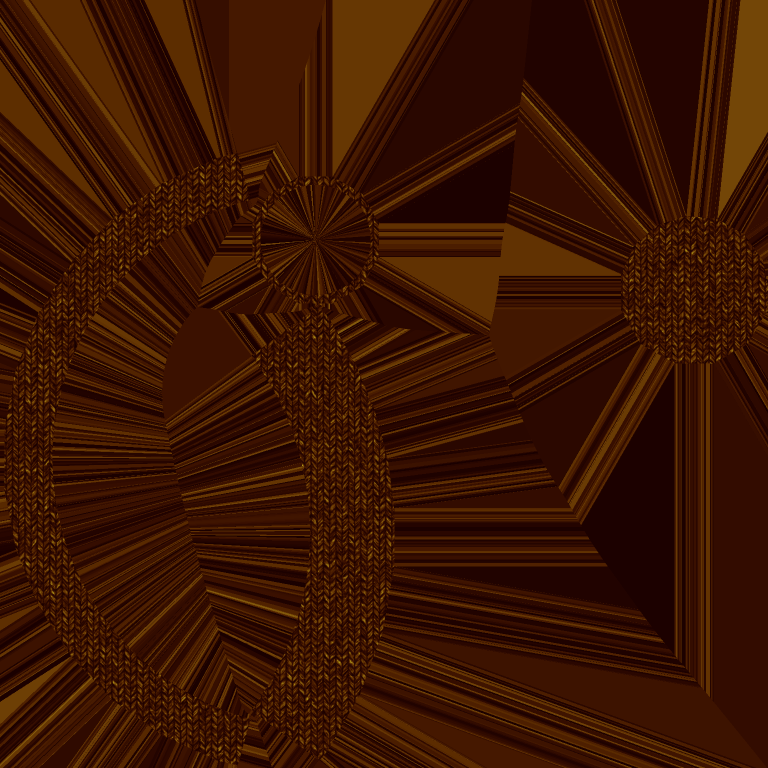
This background is drawn by a WebGL 1 fragment shader. Its source:

```glsl
precision highp float;
// Knitted bands, a ring and a disc on dark brown. Each point outside them takes
// the colour of the nearest point on any shape, so their rims spread into rays
// and their corners into flat wedges that meet along lines of equal distance.

uniform vec2 u_resolution;

float hash(vec2 p) {
  vec3 q = fract(p.xyx * 0.1031);
  q += dot(q, q.yzx + 33.33);
  return fract((q.x + q.y) * q.z);
}

float noise(vec2 p) {
  vec2 i = floor(p), f = fract(p);
  f *= f * (3.0 - 2.0 * f);
  return mix(mix(hash(i), hash(i + vec2(1, 0)), f.x),
             mix(hash(i + vec2(0, 1)), hash(i + vec2(1, 1)), f.x), f.y);
}

// Dark red to ochre, given the red level
vec3 brown(float red) {
  float lift = max(red - 0.1, 0.0);
  return vec3(red, lift * (0.36 + 1.2 * lift), 0.3 * max(red - 0.36, 0.0));
}

// Nearest point of an annular sector whose outer rim is a polygon.
// z tells the corner it fell on: -99 for none, 50 for an end of the sector.
vec3 nearestOnSector(vec2 p, vec2 center, float facing, float halfSpan,
                     float inner, float outer, float sides) {
  vec2 flip = vec2(facing, 1.0);
  vec2 q = (p - center) * flip, foot;
  float angle = atan(q.y, q.x), radius = length(q), corner = -99.0;
  if (abs(angle) > halfSpan) {
    vec2 end = vec2(cos(halfSpan), sin(halfSpan) * sign(angle));
    float along = dot(q, end);
    foot = end * clamp(along, inner, outer);
    if (along < inner || along > outer) corner = 50.0;
  } else if (radius < inner) {
    foot = q * inner / max(radius, 0.0001);
  } else {
    float turn = 6.28318 / sides;
    float facet = floor(angle / turn + 0.5) * turn;
    vec2 normal = vec2(cos(facet), sin(facet));
    vec2 tangent = vec2(-normal.y, normal.x);
    float halfEdge = outer * tan(0.5 * turn), along = dot(q, tangent);
    foot = normal * min(dot(q, normal), outer)
         + tangent * clamp(along, -halfEdge, halfEdge);
    if (abs(along) > halfEdge) corner = floor(angle / turn);
  }
  return vec3(center + foot * flip, corner);
}

// Tone of a corner's wedge, counted from -6 to 5 around the shape
float wedgeTone(float corner, vec4 a, vec4 b, vec4 c) {
  if (corner < -50.0) return 0.0;
  float i = clamp(corner + 6.0, 0.0, 11.0);
  vec4 v = i < 4.0 ? a : i < 8.0 ? b : c;
  i = mod(i, 4.0);
  return i < 0.5 ? v.x : i < 1.5 ? v.y : i < 2.5 ? v.z : v.w;
}

vec3 closer(vec2 p, vec3 a, vec3 b) {
  return distance(p, a.xy) < distance(p, b.xy) ? a : b;
}

// Columns of V stitches with slanted fibres
vec3 knit(vec2 p) {
  float column = p.x / 0.0162;
  float arm = abs(fract(column) - 0.5) * 2.0;
  float row = p.y / 0.0092 - 0.9 * arm;
  float f = fract(row);
  float side = floor(column * 2.0);
  float body = smoothstep(0.0, 0.3, f) * smoothstep(1.0, 0.65, f)
             * smoothstep(0.0, 0.2, arm) * smoothstep(1.0, 0.75, arm);
  float fibre = noise(vec2(arm * 2.5 + side * 7.0, row * 6.0));
  float tone = 0.5 + 0.5 * hash(vec2(side, floor(row)));
  float fleck = smoothstep(0.55, 0.9, noise(p * 480.0));
  return brown(0.08 + body * tone * (0.06 + 0.3 * fibre)
               + 0.16 * fleck * (0.3 + 0.7 * body) + 0.12 * fibre);
}

// Flat tones of rim cells, some wide and some narrow
vec3 rimColor(vec2 foot) {
  vec2 wide = floor(foot * 190.0 + 0.37);
  vec2 narrow = floor(foot * 460.0 + 0.23);
  float h = hash(hash(wide + 41.0) > 0.7 ? wide : narrow + 300.0);
  float glint = step(0.98, hash(narrow + 90.0));
  return brown(0.1 + 0.2 * h + 0.14 * h * h * h * h + 0.12 * glint);
}

vec3 scene(vec2 p) {
  vec3 leftBand = nearestOnSector(p, vec2(0.419, 0.402), -1.0, 1.302,
                                  0.351, 0.413, 33.0);
  vec3 rightBand = nearestOnSector(p, vec2(0.018, 0.306), 1.0, 0.64,
                                   0.386, 0.495, p.y > 0.306 ? 48.0 : 36.0);
  vec3 ring = nearestOnSector(p, vec2(0.411, 0.6875), 1.0, 3.2,
                              0.072, 0.082, 12.0);
  vec3 disc = nearestOnSector(p, vec2(0.904, 0.622), -1.0, 3.2,
                              0.0, 0.095, p.y > 0.622 ? 15.0 : 12.0);
  leftBand.z = leftBand.z == 50.0 ? (p.x < 0.298 ? 0.21 : 0.27) : 0.0;
  rightBand.z = wedgeTone(rightBand.z, vec4(0.2, 0.2, 0.22, 0.27),
                     vec4(0.24, 0.13, 0.2, 0.16), vec4(0.25, 0.18, 0.24, 0.23));
  ring.z = wedgeTone(ring.z, vec4(0.33, 0.2, 0.26, 0.18),
                     vec4(0.16, 0.38, 0.11, 0.16), vec4(0.4, 0.27, 0.2, 0.24));
  disc.z = wedgeTone(disc.z, vec4(0.2, 0.2, 0.2, 0.11),
                     vec4(0.17, 0.26, 0.38, 0.2), vec4(0.13, 0.14, 0.45, 0.2));
  vec3 foot = closer(p, closer(p, leftBand, rightBand), closer(p, ring, disc));
  if (distance(p, foot.xy) < 0.0004) return knit(p);
  return foot.z > 0.0 ? brown(foot.z) : rimColor(foot.xy);
}

void main() {
  // Four samples smooth the hard edges
  vec3 color = vec3(0.0);
  for (int i = 0; i < 4; i++) {
    vec2 offset = vec2(mod(float(i), 2.0), floor(float(i) / 2.0)) * 0.5 - 0.25;
    color += scene((gl_FragCoord.xy + offset) / u_resolution);
  }
  gl_FragColor = vec4(color / 4.0, 1.0);
}
```
